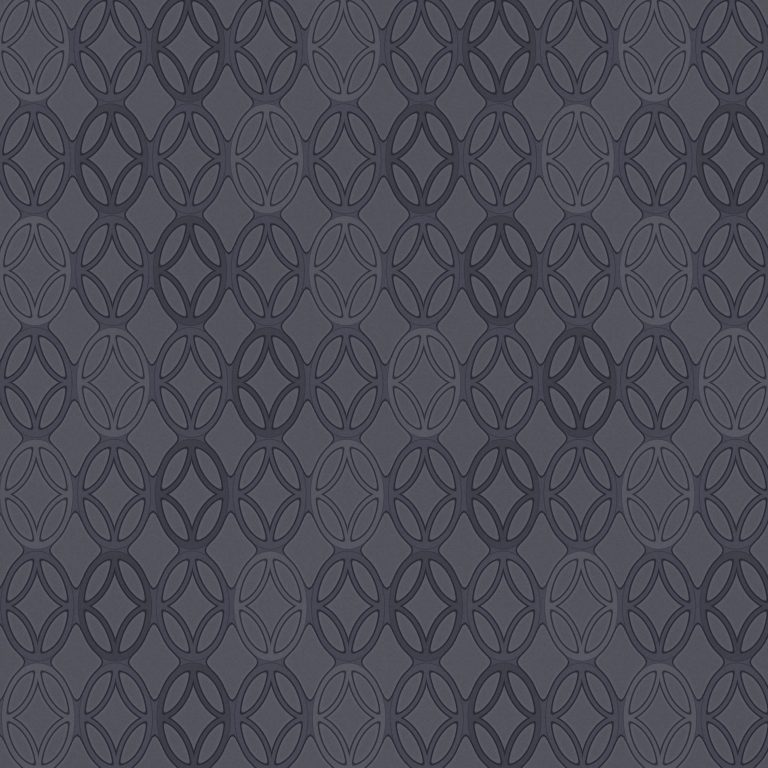
Reproduce this pattern procedurally as a WebGL 2 fragment shader.

```glsl
#version 300 es
precision highp float;
// Lattice of upright ovals joined by small fillets, each holding four petals
// around a concave star. One folded cell of ellipse distances gives all edges;
// the band tone cycles light, plain, dark, plain along staggered rows.
uniform vec2 u_resolution;
out vec4 fragColor;

float hash(vec2 p) {
    p = fract(p * vec2(0.1031, 0.1137));
    p += dot(p, p.yx + 33.33);
    return fract((p.x + p.y) * p.x * 97.0);
}

// Approximate signed distance to an ellipse with the given radii
float ellipse(vec2 p, vec2 radii) {
    float k = length(p / radii);
    return k * (k - 1.0) / max(length(p / (radii * radii)), 1e-4);
}

float smoothMin(float a, float b, float k) {
    float h = max(k - abs(a - b), 0.0) / k;
    return min(a, b) - h * h * k * 0.25;
}

void main() {
    vec2 uv = gl_FragCoord.xy / u_resolution.y;
    float aa = 0.7 / u_resolution.y;

    // Cells counted from the top left, with a very slight lean
    vec2 pos = vec2(uv.x, 1.0 - uv.y);
    pos.x -= 0.008 * (pos.y - 0.5);
    vec2 pitch = vec2(0.1012, 0.1456);
    vec2 grid = (pos - vec2(0.0462, 0.0612)) / pitch;
    vec2 cell = floor(grid + 0.5);
    vec2 p = abs(grid - cell) * pitch;
    vec2 corner = p - 0.5 * pitch;

    // Ovals melt into their side and vertical neighbours
    vec2 ovalRadii = vec2(0.0477, 0.0716);
    float oval = ellipse(p, ovalRadii);
    float joined = smoothMin(oval, ellipse(p - vec2(pitch.x, 0.0), ovalRadii), 0.021);
    joined = smoothMin(joined, ellipse(p - vec2(0.0, pitch.y), ovalRadii), 0.021);
    // Even out the flat slope inside the fillets
    float slope = length(vec2(dFdx(joined), dFdy(joined))) * u_resolution.y;
    joined /= clamp(slope, 0.3, 1.0);

    // Openings: outer diamond, inner star and rounded petals
    float star = -ellipse(corner, vec2(0.0539, 0.0775));
    float petal = -smoothMin(-ellipse(p, vec2(0.0404, 0.0618)),
                             -ellipse(corner, vec2(0.0474, 0.0703)), 0.005);
    float opening = min(min(star, petal), -joined);

    // Tone class: 0 light, 2 dark, odd plain
    float tone = mod(cell.x + mod(cell.y, 2.0) * cell.y, 4.0);
    float light = 1.0 - step(0.5, tone);
    float dark = 1.0 - step(0.5, abs(tone - 2.0));

    vec3 plainBand = vec3(0.273, 0.278, 0.325);
    vec3 band = mix(plainBand, vec3(0.334, 0.336, 0.374), light);
    band = mix(band, vec3(0.240, 0.242, 0.283), dark);
    band += 0.012 * (hash(cell + 17.0) - 0.5);
    // Soft sheen drifting along the bands
    band += 0.005 * sin(pos.x * 61.0 + pos.y * 43.0);
    band = mix(band, plainBand, smoothstep(-0.001, 0.001, oval));

    // Ground, raised slightly along the rim of each opening
    vec3 ground = vec3(0.325, 0.326, 0.362);
    ground += 0.003 * sin(pos.x * 7.0 + 2.0 * sin(pos.y * 5.0));
    ground += 0.022 * smoothstep(-0.006, -0.002, opening);

    vec3 color = mix(ground, band, smoothstep(-aa, aa, opening));
    vec3 outline = mix(vec3(0.145, 0.148, 0.188), vec3(0.170, 0.172, 0.210), light);
    float line = 1.0 - smoothstep(-aa, aa, abs(opening) - 0.00095);
    // Fainter crease where an oval rim crosses a fillet
    float crease = 1.0 - smoothstep(-aa, aa, abs(oval) - 0.0006);
    color = mix(color, outline, max(line * 0.92, crease * 0.4));

    // Fine paper grain
    color += 0.016 * (hash(floor(uv * 512.0)) - 0.5);
    fragColor = vec4(color, 1.0);
}
```
